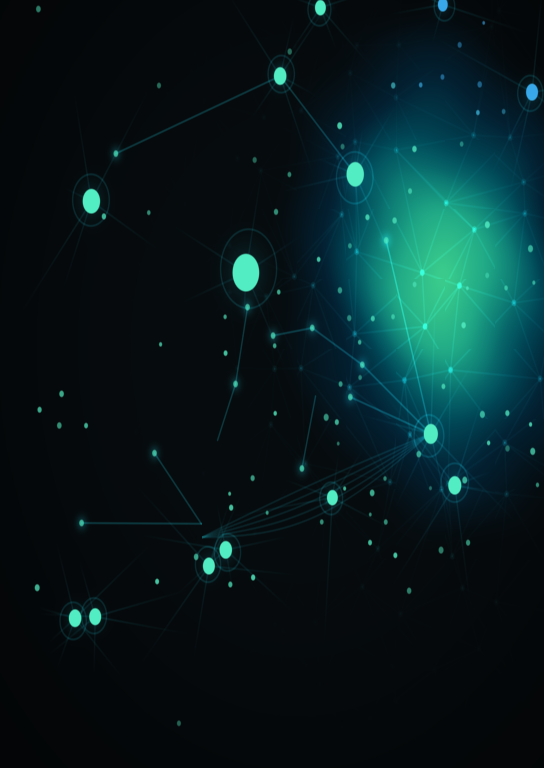
Reproduce this background procedurally as a WebGL 2 fragment shader.

```glsl
#version 300 es
precision highp float;
// A dark network of glowing nodes, faint links and drifting specks around a green nebula.

#define GLOW_CENTER vec2(0.815, 0.640)
#define GLOW_SCALE vec2(0.88, 1.0)
#define LINE_WIDTH 0.0011
#define WEB_CELLS 11.0
#define SPECK_CELLS 23.0
#define SPECK_RADIUS 0.0042
#define RAYS 6
#define STRANDS 5

uniform vec2 u_resolution;
out vec4 outColor;

const vec3 NAVY = vec3(0.01, 0.13, 0.20);
const vec3 TEAL = vec3(0.00, 0.29, 0.35);
const vec3 SEA = vec3(0.04, 0.45, 0.44);
const vec3 JADE = vec3(0.11, 0.64, 0.52);
const vec3 MINT = vec3(0.23, 0.80, 0.55);
const vec3 NODE_COLOR = vec3(0.32, 0.93, 0.76);
const vec3 NODE_BLUE = vec3(0.22, 0.66, 0.92);
const vec3 LINK_COLOR = vec3(0.06, 0.46, 0.50);

// Main nodes: position and radius
const vec3 NODES[14] = vec3[14](
  vec3(.452, .645, .0245), vec3(.653, .773, .016), vec3(.515, .901, .0115),
  vec3(.168, .738, .016), vec3(.792, .435, .013), vec3(.836, .368, .012),
  vec3(.611, .352, .010), vec3(.415, .284, .0115), vec3(.384, .263, .011),
  vec3(.138, .195, .0115), vec3(.175, .197, .011), vec3(.978, .880, .011),
  vec3(.814, .994, .009), vec3(.589, .990, .010));

// Principal links: start and end
const vec4 LINKS[12] = vec4[12](
  vec4(.515, .901, .653, .773), vec4(.710, .687, .792, .435),
  vec4(.574, .573, .666, .525), vec4(.666, .525, .792, .435),
  vec4(.644, .483, .792, .435), vec4(.502, .563, .574, .573),
  vec4(.455, .600, .433, .500), vec4(.433, .500, .400, .427),
  vec4(.284, .410, .370, .318), vec4(.150, .319, .370, .318),
  vec4(.555, .390, .580, .484), vec4(.213, .800, .515, .901));

float px;

float hash(vec2 p) {
  vec3 q = fract(p.xyx * vec3(0.1031, 0.1030, 0.0973));
  q += dot(q, q.yzx + 33.33);
  return fract((q.x + q.y) * q.z);
}

vec2 hash2(vec2 p) { return vec2(hash(p), hash(p + 57.3)); }

float disc(float d, float r) { return 1.0 - smoothstep(r - px, r + px, d); }

float stroke(float d) { return 1.0 - smoothstep(0.0, LINE_WIDTH + px, d); }

// Distance to a segment, with the position along it in y
vec2 segment(vec2 p, vec2 a, vec2 b) {
  vec2 ab = b - a;
  float t = clamp(dot(p - a, ab) / dot(ab, ab), 0.0, 1.0);
  return vec2(length(p - a - ab * t), t);
}

vec3 nebula(vec2 uv) {
  vec2 q = (uv - GLOW_CENTER) / GLOW_SCALE;
  q.x += 0.12 * q.y;
  float d = length(q);
  d += 0.010 * sin(uv.x * 23.0 + 2.0 * sin(uv.y * 11.0)) + 0.006 * sin(uv.y * 37.0 + uv.x * 19.0);
  float vignette = smoothstep(0.85, 0.2, length(uv - vec2(0.55)));
  vec3 c = mix(vec3(0.012, 0.019, 0.025), vec3(0.024, 0.043, 0.053), vignette);
  c = mix(c, NAVY, 1.0 - smoothstep(0.22, 0.37, d));
  c = mix(c, TEAL, 1.0 - smoothstep(0.165, 0.255, d));
  c = mix(c, SEA, 1.0 - smoothstep(0.125, 0.195, d));
  c = mix(c, JADE, 1.0 - smoothstep(0.08, 0.155, d));
  return mix(c, MINT, 1.0 - smoothstep(0.01, 0.115, d));
}

// Jittered lattice joined to its neighbours
float web(vec2 uv) {
  vec2 g = uv * WEB_CELLS, cell = floor(g);
  vec2 home = cell + hash2(cell);
  float sum = 0.0;
  for (int i = 0; i < 9; i++) {
    vec2 n = cell + vec2(i % 3 - 1, i / 3 - 1);
    vec2 point = n + hash2(n);
    sum += 0.7 * disc(length(g - point) / WEB_CELLS, SPECK_RADIUS);
    if (i != 4) sum += 0.2 * stroke(segment(g, home, point).x / WEB_CELLS);
  }
  return sum * exp(-dot(uv - vec2(0.80, 0.59), uv - vec2(0.80, 0.59)) * 19.0);
}

// Specks, dense near the glow and along the lower arc
float specks(vec2 uv) {
  vec2 g = uv * SPECK_CELLS, cell = floor(g);
  vec2 c = (cell + 0.5) / SPECK_CELLS, q = c - vec2(0.74, 0.57);
  float arc = c.y - 0.23 - 0.18 * c.x * c.x;
  float density = 0.07 + 0.36 * exp(-dot(q, q) * 9.0) + 0.30 * exp(-arc * arc * 180.0) * smoothstep(0.1, 0.5, c.x);
  density *= smoothstep(0.07, 0.17, c.y - 0.1 * c.x);
  float size = SPECK_RADIUS * mix(0.55, 1.1, hash(cell + 9.1));
  float d = length(fract(g) - 0.2 - 0.6 * hash2(cell + 3.7)) / SPECK_CELLS;
  return step(hash(cell + 21.0), density) * disc(d, size) * mix(0.45, 1.0, hash(cell + 5.0));
}

void main() {
  vec2 uv = gl_FragCoord.xy / u_resolution;
  px = 0.8 / min(u_resolution.x, u_resolution.y);
  vec3 color = nebula(uv);
  float lines = web(uv), dots = specks(uv), soft = 0.0;

  // Principal links with a soft bead at each start
  for (int i = 0; i < 12; i++) {
    vec4 k = LINKS[i];
    lines += 0.55 * stroke(segment(uv, k.xy, k.zw).x);
    float d = length(uv - k.xy);
    soft += 0.6 * exp(-d * d * 11000.0);
    dots = max(dots, 0.8 * disc(d, SPECK_RADIUS));
  }

  // Sagging strands between the lower clusters
  float t = clamp((uv.x - 0.37) / 0.42, 0.0, 1.0);
  for (int i = 0; i < STRANDS; i++) {
    float y = mix(0.30, 0.435, t) + (float(i) * 0.011 - 0.04) * sin(3.1416 * t);
    lines += 0.28 * stroke(abs(uv.y - y)) * step(0.001, t) * step(t, 0.999);
  }

  // Nodes with halos, orbit rings and fading rays
  float bodies = 0.0;
  for (int i = 0; i < 14; i++) {
    vec3 n = NODES[i];
    float d = length(uv - n.xy), id = float(i);
    bodies = max(bodies, disc(d, n.z));
    soft += 0.35 * exp(-d * d / (n.z * n.z * 2.2));
    vec2 shift = (hash2(vec2(id, 4.0)) - 0.5) * n.z * 0.7;
    lines += 0.35 * stroke(abs(length(uv - n.xy - shift) - n.z * 2.1));
    for (int j = 0; j < RAYS; j++) {
      vec2 h = hash2(vec2(id + 1.0, float(j) + 11.0));
      float a = 6.2832 * (float(j) + h.x) / float(RAYS);
      vec2 s = segment(uv, n.xy, n.xy + vec2(cos(a), sin(a)) * (0.05 + 0.15 * h.y));
      lines += 0.27 * stroke(s.x) * (1.0 - s.y);
    }
  }

  vec3 tint = mix(NODE_COLOR, NODE_BLUE, smoothstep(0.65, 0.8, uv.x) * smoothstep(0.8, 0.88, uv.y));
  color += LINK_COLOR * (min(lines, 1.0) * 0.7 + min(soft, 1.0) * 0.6);
  color = mix(color, tint, clamp(dots * 0.85, 0.0, 1.0));
  color = mix(color, tint, bodies);
  outColor = vec4(min(color, 1.0), 1.0);
}
```
